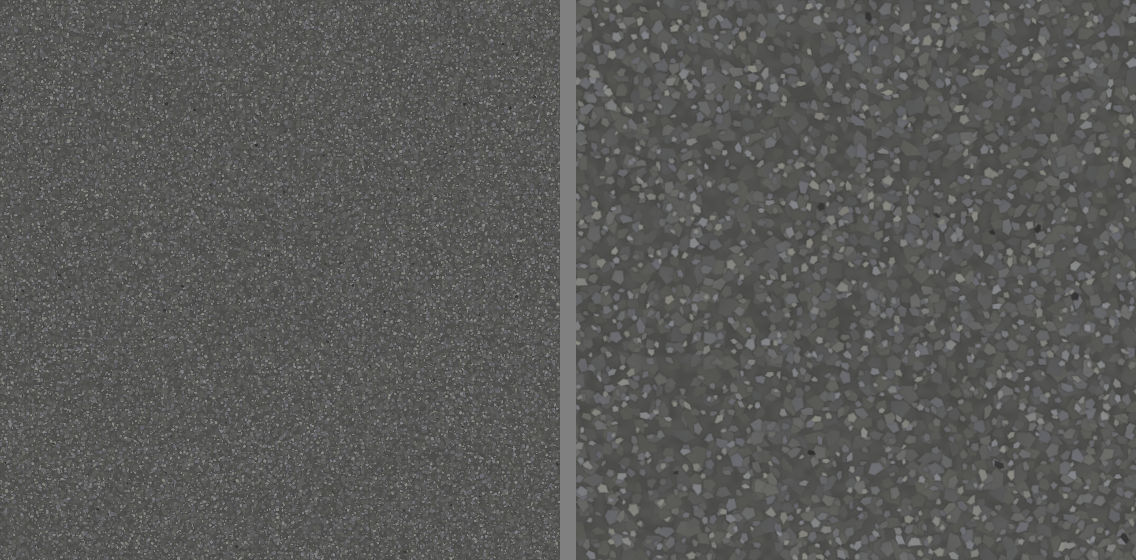
Left: the whole. Right: its middle third, enlarged.
Write a WebGL 2 fragment shader that draws this texture.

```glsl
#version 300 es
precision highp float;
// Fine dark grey stone composite with angular pale and bluish mineral grains.

#define MID_CELLS 112.0      // grain cells across the canvas, per layer
#define PALE_CELLS 132.0
#define BRIGHT_CELLS 150.0
#define PIT_CELLS 60.0
#define MID_SHARE 0.90       // chance that a cell holds a grain
#define PALE_SHARE 0.62
#define BRIGHT_SHARE 0.30
#define PIT_SHARE 0.025
#define EDGE_SOFTNESS 0.0016 // canvas units
#define RIM_DARKNESS 0.07
#define GROUND_NOISE 0.045
#define MOTTLE 0.02

uniform vec2 u_resolution;
out vec4 outColor;

const float TAU = 6.28319;

// Three random values in 0..1 for an integer cell and a layer seed
vec3 hash3(vec2 cell, int seed) {
    uvec3 v = uvec3(ivec3(ivec2(cell) + 4096, seed));
    v = v * 1664525u + 1013904223u;
    v.x += v.y * v.z; v.y += v.z * v.x; v.z += v.x * v.y;
    v ^= v >> 16u;
    v.x += v.y * v.z; v.y += v.z * v.x; v.z += v.x * v.y;
    return vec3(v >> 8u) / 16777216.0;
}

float valueNoise(vec2 p, int seed) {
    vec2 i = floor(p), f = fract(p);
    f = f * f * (3.0 - 2.0 * f);
    float low = mix(hash3(i, seed).x, hash3(i + vec2(1, 0), seed).x, f.x);
    float high = mix(hash3(i + vec2(0, 1), seed).x, hash3(i + vec2(1, 1), seed).x, f.x);
    return mix(low, high, f.y);
}

// Signed distance to an irregular, stretched five-sided chip
float chipDistance(vec2 p, float radius, vec3 shape) {
    float turn = shape.x * TAU;
    p = mat2(cos(turn), sin(turn), -sin(turn), cos(turn)) * p;
    p.x *= mix(1.0, 1.7, shape.y);
    float d = -1.0;
    for (int k = 0; k < 5; k++) {
        float side = float(k);
        float wobble = fract(shape.z * (7.3 + 3.1 * side));
        float angle = (side + 0.5 * wobble) * TAU / 5.0;
        d = max(d, dot(p, vec2(cos(angle), sin(angle))) - radius * mix(0.7, 1.1, wobble));
    }
    return d;
}

// Lays one layer of scattered grains over a colour
vec3 addGrains(vec3 color, vec2 uv, float cells, float share, vec2 radii,
               vec3 warmTone, vec3 coolTone, float rim, int seed) {
    vec2 p = uv * cells, home = floor(p);
    float soft = max(EDGE_SOFTNESS, 1.0 / u_resolution.y) * cells * 0.5;
    for (int y = -1; y <= 1; y++) {
        for (int x = -1; x <= 1; x++) {
            vec2 cell = home + vec2(x, y);
            vec3 place = hash3(cell, seed);
            if (place.z > share) continue;
            vec3 shape = hash3(cell, seed + 1);
            vec3 look = hash3(cell, seed + 2);
            vec2 offset = p - cell - mix(vec2(0.1), vec2(0.9), place.xy);
            float radius = mix(radii.x, radii.y, look.x * look.x);
            float d = chipDistance(offset, radius, shape);
            float cover = smoothstep(soft, -soft, d);
            float halo = smoothstep(soft * 2.5, 0.0, d);
            vec3 tone = mix(warmTone, coolTone, look.y) * mix(0.94, 1.06, look.z);
            tone *= 1.0 + 0.08 * dot(offset, shape.xy - 0.5);
            color *= 1.0 - rim * halo;
            color = mix(color, tone, cover);
        }
    }
    return color;
}

void main() {
    vec2 uv = gl_FragCoord.xy / u_resolution.y;

    // Dark binder with fine tonal variation
    vec3 color = vec3(0.312, 0.313, 0.304);
    color += GROUND_NOISE * (valueNoise(uv * 210.0, 3) - 0.5);

    // Muted, pale and bright grains, then sparse pits
    color = addGrains(color, uv, MID_CELLS, MID_SHARE, vec2(0.38, 0.72),
                      vec3(0.352, 0.352, 0.334), vec3(0.354, 0.356, 0.360), 0.02, 10);
    color = addGrains(color, uv, PALE_CELLS, PALE_SHARE, vec2(0.24, 0.58),
                      vec3(0.405, 0.407, 0.390), vec3(0.412, 0.415, 0.437), RIM_DARKNESS, 20);
    color = addGrains(color, uv, BRIGHT_CELLS, BRIGHT_SHARE, vec2(0.22, 0.48),
                      vec3(0.525, 0.522, 0.490), vec3(0.495, 0.502, 0.525), RIM_DARKNESS, 30);
    color = addGrains(color, uv, PIT_CELLS, PIT_SHARE, vec2(0.10, 0.20),
                      vec3(0.20), vec3(0.22), 0.0, 40);

    // Faint broad unevenness
    float cloud = valueNoise(uv * 9.0, 50) + 0.6 * valueNoise(uv * 27.0, 51) - 0.8;
    color *= 1.0 + MOTTLE * cloud;
    outColor = vec4(color, 1.0);
}
```
